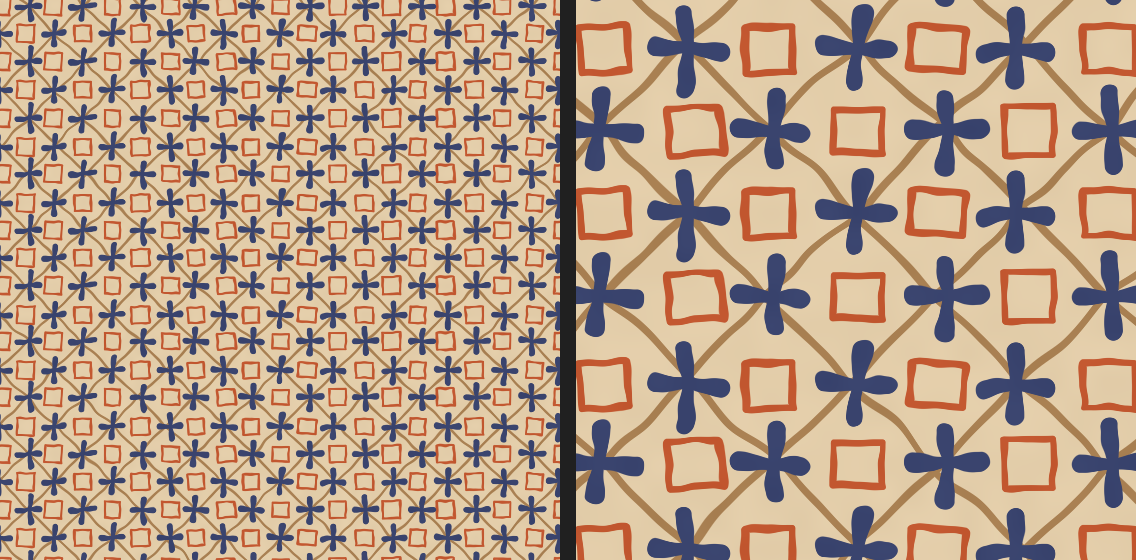
Left, the full canvas; right, a detail of the centre.
This pattern is drawn by a three.js fragment shader. Its source:

```glsl
// Hand-painted lattice: blue four-armed crosses and red outlined squares alternate
// on a 20 by 20 checkerboard (10 pairs each way) above thin tan diagonals.
// Motifs are distance fields; each column has its own hashed shape. All noise wraps.
varying vec2 vUv;

const float CELLS = 20.0;            // lattice sites per side, even
const float ROW_SHIFT = 0.21;        // vertical phase, in cells
const vec3 CREAM = vec3(0.89, 0.805, 0.665);
const vec3 TAN = vec3(0.66, 0.50, 0.32);
const vec3 RED = vec3(0.76, 0.34, 0.185);
const vec3 BLUE = vec3(0.225, 0.265, 0.43);

// Sizes below are in cells
const vec2 ARM_LENGTH = vec2(0.385, 0.415);
const float ARM_CORE = 0.07;         // half width at the centre
const float ARM_TIP = 0.108;         // half width at the rounded end
const vec2 SQUARE_HALF = vec2(0.295, 0.28);
const float SQUARE_STROKE = 0.042;   // half width
const float LINE_HALF = 0.044;
const vec2 SITE_JITTER = vec2(0.20, 0.09);
const float BRUSH_WOBBLE = 0.055;
const float LINE_WOBBLE = 0.12;
const float MOTTLE = 0.02;

vec2 hash2(vec2 p) {
  vec3 q = fract(p.xyx * vec3(0.1031, 0.1030, 0.0973));
  q += dot(q, q.yzx + 33.33);
  return fract((q.xx + q.yz) * q.zy);
}

// Two-channel value noise, centred on zero, repeating after 'period' units
vec2 noise2(vec2 p, float period) {
  vec2 i = floor(p);
  vec2 f = fract(p);
  f = f * f * (3.0 - 2.0 * f);
  vec2 a = hash2(mod(i, period));
  vec2 b = hash2(mod(i + vec2(1.0, 0.0), period));
  vec2 c = hash2(mod(i + vec2(0.0, 1.0), period));
  vec2 d = hash2(mod(i + 1.0, period));
  return mix(mix(a, b, f.x), mix(c, d, f.x), f.y) - 0.5;
}

vec2 rotate(vec2 p, float angle) {
  float c = cos(angle);
  float s = sin(angle);
  return vec2(c * p.x - s * p.y, s * p.x + c * p.y);
}

// Four club-shaped strokes, each with its own length and tilt
float crossDistance(vec2 p, float seed) {
  float dist = 10.0;
  for (int k = 0; k < 4; k++) {
    float arm = float(k);
    vec2 vary = hash2(vec2(seed, 51.0 + arm)) - 0.5;
    vec2 axis = rotate(vec2(1.0, 0.0), arm * 1.570796 + vary.x * 0.28);
    float len = mod(arm, 2.0) < 0.5 ? ARM_LENGTH.x : ARM_LENGTH.y;
    len += vary.y * 0.10;
    float along = clamp(dot(p, axis) / len, 0.0, 1.0);
    float radius = mix(ARM_CORE, ARM_TIP, smoothstep(0.1, 0.85, along));
    dist = min(dist, length(p - axis * len * along) - radius);
  }
  return dist;
}

// Slightly turned and uneven box outline
float squareDistance(vec2 p, float seed) {
  vec2 vary = hash2(vec2(seed, 71.0)) - 0.5;
  vec2 size = SQUARE_HALF + (hash2(vec2(seed, 83.0)) - 0.5) * 0.05;
  p = rotate(p, vary.x * 0.14);
  p.x += p.y * vary.y * 0.10;
  vec2 d = abs(p) - size;
  float box = length(max(d, 0.0)) + min(max(d.x, d.y), 0.0);
  return abs(box) - SQUARE_STROKE;
}

// Parallel diagonals through the cross sites, at odd values of s
float diagonalDistance(float s, float family) {
  float k = floor(s * 0.5);
  float shift = hash2(vec2(mod(k, CELLS * 0.5), family)).x - 0.5;
  return abs(s - 2.0 * k - 1.0 - shift * 0.14) * 0.7071 - LINE_HALF;
}

float coverage(float dist, float pixel) {
  return 1.0 - smoothstep(-0.6 * pixel, 0.6 * pixel, dist);
}

void main() {
  vec2 p = vUv * CELLS + vec2(0.0, ROW_SHIFT);
  float pixel = fwidth(p.x);

  // Nearest cross and square among the surrounding sites
  float crosses = 10.0;
  float squares = 10.0;
  vec2 home = floor(p + 0.5);
  for (int y = -1; y <= 1; y++) {
    for (int x = -1; x <= 1; x++) {
      vec2 site = home + vec2(float(x), float(y));
      vec2 id = mod(site, CELLS);
      float isSquare = 1.0 - mod(id.x + id.y, 2.0);
      float seed = id.x + isSquare * 31.0;
      vec2 jitter = vec2(hash2(vec2(seed, 7.0)).x, hash2(vec2(19.0, id.y)).y) - 0.5;
      vec2 q = p - site - jitter * SITE_JITTER;
      q += noise2(q * 5.0 + seed * 13.0, 1024.0) * BRUSH_WOBBLE;
      if (isSquare > 0.5) squares = min(squares, squareDistance(q, seed));
      else crosses = min(crosses, crossDistance(q, seed));
    }
  }

  // Wavering diagonals
  vec2 w = p + noise2(p * 2.0, CELLS * 2.0) * LINE_WOBBLE;
  float lines = min(diagonalDistance(w.x + w.y, 3.0), diagonalDistance(w.x - w.y, 5.0));

  // Paint layers, then faint mottling
  vec3 color = mix(CREAM, TAN, coverage(lines, pixel));
  color = mix(color, RED, coverage(squares, pixel));
  color = mix(color, BLUE, coverage(crosses, pixel));
  color += noise2(p * 3.0, CELLS * 3.0).x * MOTTLE;
  gl_FragColor = vec4(color, 1.0);
}
```
